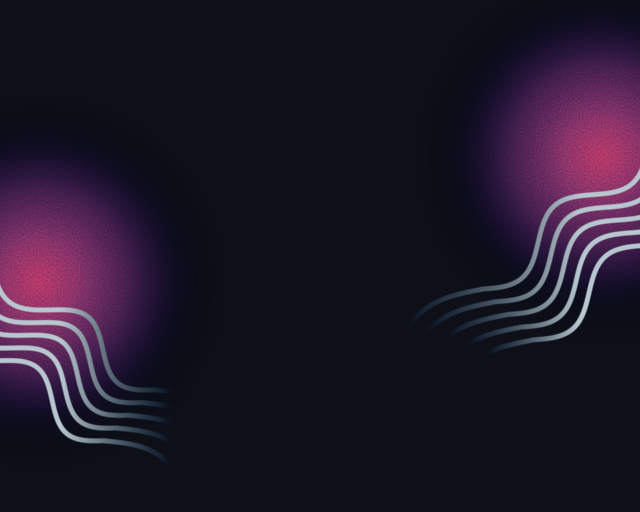
A Shadertoy shader for this background:

```glsl
// Dark backdrop with two grainy magenta glows and fading silver wave ribbons at the sides.

// Lengths are in canvas heights; x is measured inward from the nearer side edge.
const vec3 NIGHT  = vec3(0.057, 0.062, 0.092);
const vec3 HALO   = vec3(0.036, 0.050, 0.092);
const vec3 INDIGO = vec3(0.085, 0.055, 0.170);
const vec3 PLUM   = vec3(0.230, 0.110, 0.290);
const vec3 ORCHID = vec3(0.510, 0.200, 0.420);
const vec3 ROSE   = vec3(0.740, 0.230, 0.410);
const vec3 NAVY   = vec3(0.040, 0.090, 0.160);
const vec3 SILVER = vec3(0.720, 0.780, 0.810);

const vec2 GLOW_RIGHT = vec2(0.073, 0.694);
const vec2 GLOW_LEFT  = vec2(0.075, 0.450);
const float GRAIN_SCALE  = 300.0;
const float GRAIN_AMOUNT = 0.22;

const int LINE_COUNT = 5;
const vec2 LINE_STEP = vec2(-0.0248, -0.0248);
const float LINE_HALF_WIDTH = 0.0048;
const float WAVE_HEIGHT  = 0.033;
const float TAIL_STRETCH = 0.58;
const float TAIL_GAIN    = 1.35;
const float FULL_BRIGHT  = 0.119;
const float PI = 3.14159265;

struct Ribbon {
    vec2 center;      // steep inflection of the first line
    vec2 axis;        // direction of travel toward the side edge
    float halfWave;   // half a wavelength along the axis
    float headScale;  // phase speed beyond the first half wave
    float fadeEnd;    // where the first line vanishes
    float fadeStep;   // change of fadeEnd per line
};

const Ribbon RIBBON_RIGHT = Ribbon(vec2(0.1987, 0.5277), vec2(-0.7595, 0.6505),
                                   0.1417, 1.0, 0.469, -0.041);
const Ribbon RIBBON_LEFT  = Ribbon(vec2(0.2011, 0.3166), vec2(-0.7880, 0.6157),
                                   0.1270, 0.85, 0.342, 0.0);

vec2 randomGradient(vec2 cell) {
    vec3 h = fract(cell.xyx * vec3(0.1031, 0.1030, 0.0973));
    h += dot(h, h.yzx + 33.33);
    float angle = 2.0 * PI * fract((h.x + h.y) * h.z);
    return vec2(cos(angle), sin(angle));
}

float gradientNoise(vec2 p) {
    vec2 i = floor(p), f = p - i;
    vec2 w = f * f * f * (f * (f * 6.0 - 15.0) + 10.0);
    vec2 e = vec2(0.0, 1.0);
    float a = dot(randomGradient(i), f);
    float b = dot(randomGradient(i + e.yx), f - e.yx);
    float c = dot(randomGradient(i + e.xy), f - e.xy);
    float d = dot(randomGradient(i + e.yy), f - e.yy);
    return mix(mix(a, b, w.x), mix(c, d, w.x), w.y);
}

// Radial colour ramp, from the night outside to the rose core
vec3 glowColor(float r) {
    vec3 color = mix(HALO, NIGHT, smoothstep(0.27, 0.40, r));
    color = mix(INDIGO, color, smoothstep(0.22, 0.315, r));
    color = mix(PLUM, color, smoothstep(0.165, 0.265, r));
    color = mix(ORCHID, color, smoothstep(0.06, 0.215, r));
    return mix(ROSE, color, smoothstep(-0.03, 0.115, r));
}

// Height and slope of the wave, with a longer and taller tail
vec2 wave(float u, Ribbon ribbon) {
    float k = PI / ribbon.halfWave;
    float start = 0.0, speed = 1.0, gain = 1.0;
    if (u < -ribbon.halfWave) {
        start = -ribbon.halfWave;
        speed = TAIL_STRETCH;
        gain = TAIL_GAIN;
    } else if (u > ribbon.halfWave) {
        start = ribbon.halfWave;
        speed = ribbon.headScale;
        gain = 1.0 / speed;
    }
    float phase = k * (start + (u - start) * speed);
    return WAVE_HEIGHT * gain * vec2(sin(phase), k * speed * cos(phase));
}

// Parallel copies of one wave, dimming away from the side edge
vec3 drawRibbon(vec3 color, vec2 p, Ribbon ribbon, float pixel) {
    vec2 normal = vec2(ribbon.axis.y, -ribbon.axis.x);
    for (int i = 0; i < LINE_COUNT; i++) {
        vec2 q = p - ribbon.center - float(i) * LINE_STEP;
        vec2 w = wave(dot(q, ribbon.axis), ribbon);
        float dist = abs(dot(q, normal) - w.x) / sqrt(1.0 + w.y * w.y);
        float cover = 1.0 - smoothstep(-pixel, pixel, dist - LINE_HALF_WIDTH);
        float end = ribbon.fadeEnd + float(i) * ribbon.fadeStep;
        float light = clamp((end - p.x) / (end - FULL_BRIGHT), 0.0, 1.0);
        vec3 ink = mix(NAVY, SILVER, pow(light, 1.35));
        color = mix(color, ink, cover * smoothstep(0.0, 0.15, light));
    }
    return color;
}

void mainImage(out vec4 fragColor, in vec2 fragCoord) {
    float pixel = 1.0 / iResolution.y;
    vec2 p = fragCoord * pixel;
    float width = iResolution.x * pixel;
    bool onRight = p.x > 0.5 * width;
    vec2 side = vec2(onRight ? width - p.x : p.x, p.y);

    // Glow with film grain
    vec3 color = glowColor(length(side - (onRight ? GLOW_RIGHT : GLOW_LEFT)));
    float strength = smoothstep(0.05, 0.30, color.r);
    color *= 1.0 + GRAIN_AMOUNT * strength * gradientNoise(p * GRAIN_SCALE);

    // Ribbons
    if (onRight) color = drawRibbon(color, side, RIBBON_RIGHT, pixel);
    else color = drawRibbon(color, side, RIBBON_LEFT, pixel);
    fragColor = vec4(color, 1.0);
}
```
